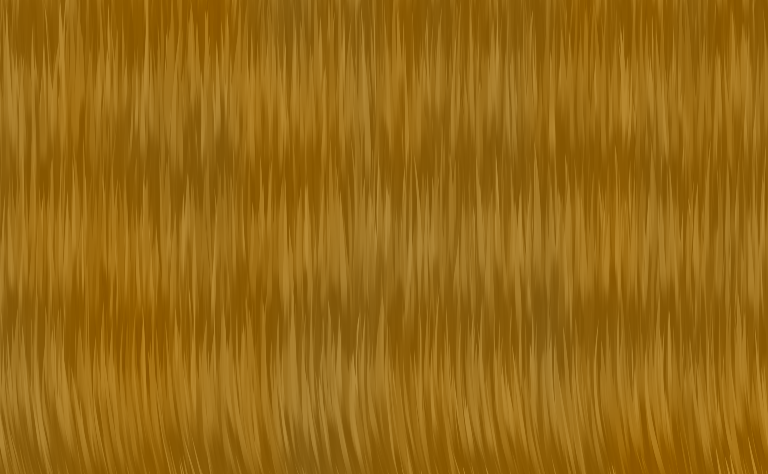
Give the GLSL for this texture, as a Shadertoy shader.

```glsl
const vec3 DARK = vec3(0.535, 0.346, 0.006);
const vec3 MID = vec3(0.610, 0.420, 0.070);
const vec3 LIGHT = vec3(0.698, 0.516, 0.170);
const vec3 GREY_SHIFT = vec3(-0.025, 0.012, 0.065);
const float ROW = 0.32;          // height of one tier of straw
const float COLUMN = 0.024;      // spacing of blades within a layer
const float BLADE_WIDTH = 0.0085;
const float BLADE_LENGTH = 0.135;
const float JITTER = 0.58;       // vertical scatter, as a share of a tier
const float OPACITY = 0.95;
const float CONTRAST = 1.2;
const float BOTTOM_SWEEP = 0.45; // sideways bend near the lower edge
const float SWEEP_HEIGHT = 0.25;
const int LAYERS = 14;

float hash(vec2 p) {
    vec3 q = fract(vec3(p.xyx) * 0.1031);
    q += dot(q, q.yzx + 33.33);
    return fract((q.x + q.y) * q.z);
}

vec4 hash4(vec3 p) {
    vec4 q = fract(p.xyzx * vec4(0.1031, 0.1030, 0.0973, 0.1099));
    q += dot(q, q.wzxy + 33.33);
    return fract((q.xxyz + q.yzzw) * q.zywx);
}

float noise(vec2 p) {
    vec2 i = floor(p), f = fract(p);
    f = f * f * (3.0 - 2.0 * f);
    return mix(mix(hash(i), hash(i + vec2(1, 0)), f.x),
               mix(hash(i + vec2(0, 1)), hash(i + vec2(1, 1)), f.x), f.y);
}

// Coverage of a curved blade: pointed at the top, fading out at the root
float blade(vec2 d, float halfLength, float width, float lean, float curve, float edge) {
    float t = d.y / halfLength;
    if (abs(t) >= 1.0) return 0.0;
    float along = 0.5 + 0.5 * t;
    float x = d.x - lean * d.y - curve * d.y * d.y;
    float taper = width * pow(1.0 - along, 0.75) * smoothstep(-0.3, 0.4, along);
    float body = 1.0 - smoothstep(taper - edge, taper + edge, abs(x));
    return body * smoothstep(0.0, 0.4, along) * smoothstep(0.0, edge, taper);
}

// Paints a layer of scattered blades; direction is 1 for tips up, -1 for tips down
vec3 paintLayer(vec3 color, vec2 p, float layer, float direction, float edge) {
    bool rising = direction > 0.0;
    vec2 size = vec2(COLUMN, ROW);
    vec2 shift = vec2(hash(vec2(layer, 7.0)), rising ? 0.06 : -0.5);
    vec2 cell = floor(p / size - shift);
    for (int j = -1; j <= 1; j++)
    for (int i = -1; i <= 1; i++) {
        vec2 id = cell + vec2(i, j);
        vec4 r = hash4(vec3(id + 50.0, layer * 3.0 + 11.0));
        vec4 s = hash4(vec3(id + 90.0, layer * 5.0 + 23.0));
        vec2 center = (id + shift + vec2(r.x, 0.5 + JITTER * (r.y - 0.5))) * size;
        vec2 d = p - center;
        d.y *= direction;
        float halfLength = BLADE_LENGTH * mix(0.6, 1.3, r.z);
        float width = BLADE_WIDTH * mix(0.4, 1.1, r.w);
        float lean = 0.09 * (s.x - 0.5);
        float curve = 0.7 * (s.y - 0.5);
        float cover = blade(d, halfLength, width, lean, curve, edge);
        vec3 straw = rising ? mix(MID, LIGHT, s.w * 1.1) : mix(DARK, MID, 0.4 * s.w);
        color = mix(color, straw, cover * OPACITY * mix(0.6, 1.0, s.z));
    }
    return color;
}

void mainImage(out vec4 fragColor, in vec2 fragCoord) {
    vec2 p = fragCoord / iResolution.y;
    float edge = 0.5 / iResolution.y;

    // Sweep the lowest tier sideways
    float below = max(SWEEP_HEIGHT - p.y, 0.0);
    vec2 q = vec2(p.x - BOTTOM_SWEEP * below * below, p.y);

    // Soft shaded tiers with fine vertical streaks
    float wobble = 0.09 * (noise(vec2(q.x * 7.0, q.y * 2.0)) - 0.5)
                 + 0.09 * (noise(vec2(q.x * 38.0, q.y * 3.0)) - 0.5);
    float tier = 0.5 - 0.5 * cos(6.2831853 * (q.y + wobble) / ROW);
    float streak = noise(vec2(q.x * 75.0, q.y * 4.0)) - 0.5;
    vec3 color = mix(DARK, MID, smoothstep(0.0, 0.75, tier));
    color += (LIGHT - DARK) * 0.25 * streak;

    // Alternate dark hanging gaps and light rising blades
    for (int k = 0; k < LAYERS; k++) {
        color = paintLayer(color, q, float(k), k % 2 == 1 ? 1.0 : -1.0, edge);
    }
    color = max(MID + (color - MID) * CONTRAST, DARK - 0.01);

    // Broad patches of weathered grey and warm straw
    float patches = noise(p * vec2(4.5, 3.0) + 5.0) * 0.6
                  + noise(vec2(q.x * 13.0, q.y * 4.0) + 19.0) * 0.4;
    color += GREY_SHIFT * (1.8 * (patches - 0.5) + 0.05);

    fragColor = vec4(clamp(color, 0.0, 1.0), 1.0);
}
```
